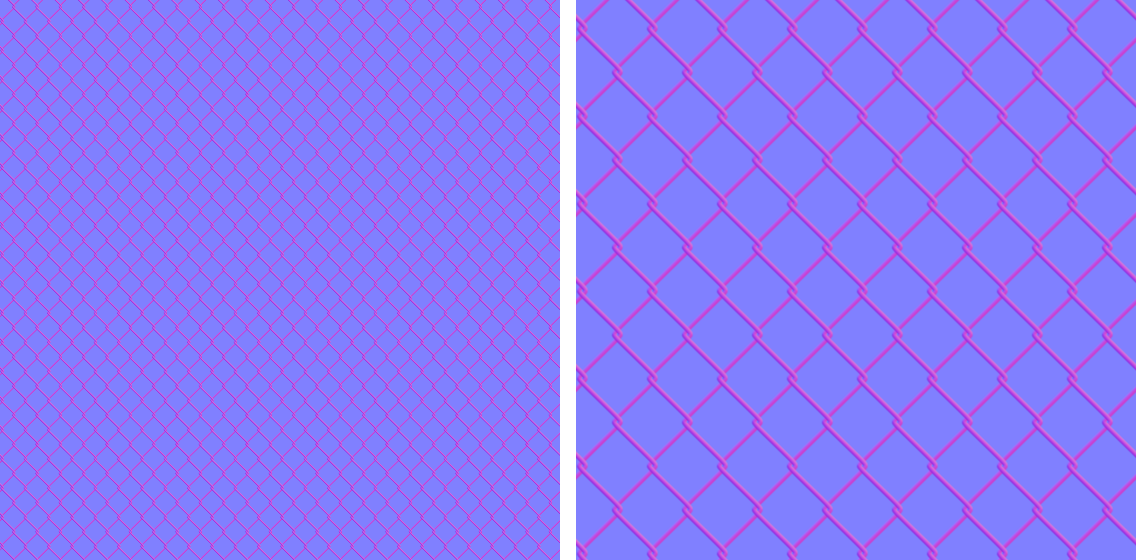
Left: the whole. Right: its middle third, enlarged.
Reproduce this texture map procedurally as a three.js fragment shader.

```glsl
varying vec2 vUv;

const vec2 CELLS = vec2(24.0, 19.2);
const float TAU = 6.2831853;

// Zigzag with rounded tips: x holds the offset in -1..1, y its slope
vec2 zigzag(float y, float side) {
  float wave = -0.988 * side * cos(TAU * y);
  float slope = 0.988 * side * TAU * sin(TAU * y) / sqrt(1.0 - wave * wave);
  return vec2(asin(wave), slope) / asin(0.988);
}

// Tilted normal of a round wire, t runs from -1 to 1 across it
vec3 wireColor(vec2 across, float t) {
  vec2 tilt = vec2(0.5, -0.4) + 0.5 * t * across;
  return 0.5 + 0.5 * normalize(vec3(tilt, 0.75));
}

void main() {
  vec2 cell = vUv * CELLS - vec2(0.09, 0.48);
  float nearest = floor(cell.x * 2.0);
  vec3 color = vec3(0.5, 0.5, 1.0);

  // Rising strands lie below, falling strands cross over them
  for (int layer = 0; layer < 2; layer++) {
    for (int k = -1; k <= 1; k++) {
      float wire = nearest + float(k);
      float side = 1.0 - 2.0 * mod(wire, 2.0);

      // Each wire reaches past its column to hook its neighbour
      vec2 bend = 0.292 * zigzag(cell.y, side);
      float slope = bend.y * CELLS.y / CELLS.x;
      vec2 across = normalize(vec2(1.0, -slope));
      float offset = cell.x - 0.5 * wire - 0.25 - bend.x;
      float dist = offset / CELLS.x * across.x;

      float cover = 1.0 - smoothstep(0.0006, 0.0021, abs(dist));
      bool falling = slope < 0.0;
      if (falling == (layer == 1)) {
        float t = clamp(dist / 0.0013, -1.0, 1.0);
        color = mix(color, wireColor(across, t), cover);
      }
    }
  }

  gl_FragColor = vec4(color, 1.0);
}
```
